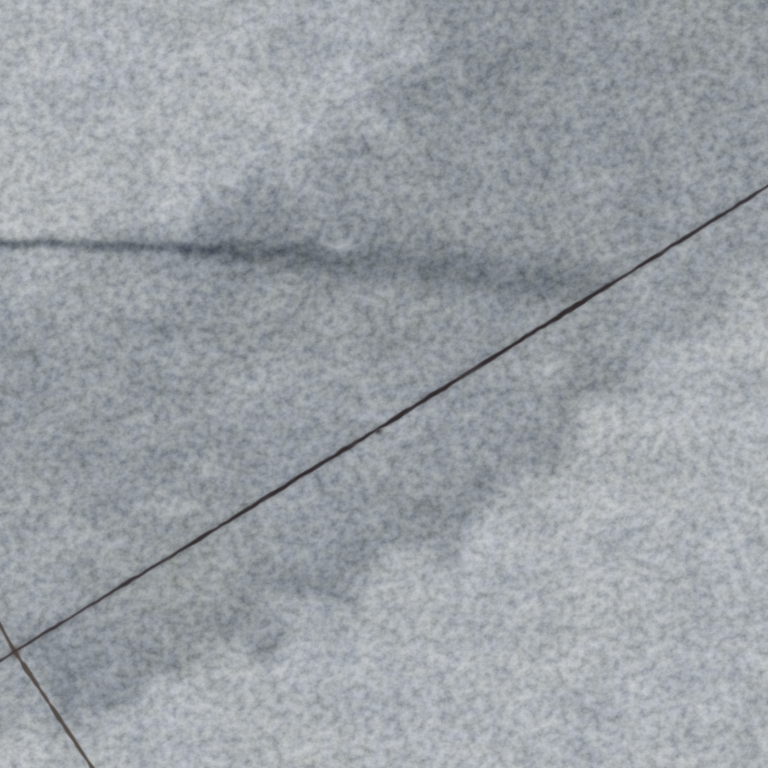
Write a Shadertoy shader that draws this texture.

```glsl
// Weathered grey stone slab: fine grain, broad stains, a smeared streak and dark joints.

const vec3 STONE_TINT = vec3(-0.017, 0.003, 0.022);
const vec3 JOINT_COLOR = vec3(0.18, 0.155, 0.165);
const vec3 BRANCH_COLOR = vec3(0.29, 0.26, 0.24);
const float LIGHT_STONE = 0.690;
const float UPPER_STAIN = 0.100;
const float LOWER_STAIN = 0.085;
const float MOTTLE_AMOUNT = 0.095;
const float GRAIN_SCALE = 82.0;
const float GRAIN_AMOUNT = 0.205;
const float GRAIN_PITTING = 0.45;
const float GRAIN_ANGLE = 0.35;
const float GRAIN_STRETCH = 1.12;
const float JOINT_START = 0.140;
const float JOINT_SLOPE = 0.618;
const float JOINT_WIDTH = 0.0024;
const float JOINT_SOFTNESS = 0.0020;
const vec2 JUNCTION = vec2(0.0195, 0.151);

vec2 gradientAt(vec2 cell) {
    vec3 p = fract(vec3(cell.xyx) * vec3(0.1031, 0.1030, 0.0973));
    p += dot(p, p.yzx + 33.33);
    float angle = 6.2832 * fract((p.x + p.y) * p.z);
    return vec2(cos(angle), sin(angle));
}

float gradientNoise(vec2 p) {
    vec2 i = floor(p), f = fract(p);
    vec2 u = f * f * f * (f * (f * 6.0 - 15.0) + 10.0);
    vec2 e = vec2(1.0, 0.0);
    float low = mix(dot(gradientAt(i), f), dot(gradientAt(i + e.xy), f - e.xy), u.x);
    float high = mix(dot(gradientAt(i + e.yx), f - e.yx), dot(gradientAt(i + e.xx), f - e.xx), u.x);
    return mix(low, high, u.y);
}

float fbm(vec2 p) {
    float sum = 0.0, amp = 0.6;
    for (int i = 0; i < 3; i++) {
        sum += amp * gradientNoise(p);
        p = mat2(1.6, 1.2, -1.2, 1.6) * p + 7.3;
        amp *= 0.55;
    }
    return sum;
}

float blob(vec2 p, vec2 center, vec2 radius) {
    vec2 q = (p - center) / radius;
    return exp(-dot(q, q));
}

float segmentDistance(vec2 p, vec2 a, vec2 b) {
    vec2 d = b - a;
    return length(p - a - d * clamp(dot(p - a, d) / dot(d, d), 0.0, 1.0));
}

// Height of the diagonal joint, sagging slightly in the middle
float jointHeight(float x) {
    return JOINT_START + JOINT_SLOPE * x - 0.010 * x * (1.0 - x);
}

// Large areas of light and stained stone
float stoneTone(vec2 p) {
    vec2 q = p + 0.085 * vec2(fbm(p * 11.0), fbm(p * 11.0 + 31.0));
    float below = jointHeight(p.x) - p.y;
    float softBelow = jointHeight(q.x) - q.y;

    float lightCorner = smoothstep(-0.05, 0.06, q.y - 0.70 - 0.6 * (q.x - 0.25))
                      * smoothstep(0.58, 0.47, q.x) * smoothstep(0.67, 0.71, q.y);
    float upper = UPPER_STAIN * (1.0 - lightCorner);
    upper -= 0.070 * blob(q, vec2(0.02, 0.64), vec2(0.18, 0.045));
    upper -= 0.045 * blob(q, vec2(0.02, 0.26), vec2(0.14, 0.10));
    upper -= 0.040 * blob(q, vec2(0.40, 0.50), vec2(0.13, 0.05));
    upper += 0.035 * blob(q, vec2(0.32, 0.71), vec2(0.12, 0.05));
    upper += 0.030 * blob(q, vec2(0.62, 0.92), vec2(0.12, 0.10));
    upper += 0.050 * blob(q, vec2(0.41, 0.96), vec2(0.04, 0.035));

    float reach = 0.10 + 0.10 * sin(3.1416 * clamp(p.x, 0.0, 1.0));
    float rim = (softBelow - reach + 0.045) / 0.05;
    float lower = LOWER_STAIN * smoothstep(reach + 0.03, reach - 0.04, softBelow);
    lower += 0.045 * exp(-rim * rim) * smoothstep(0.95, 0.70, p.x);
    lower += 0.025 * blob(q, vec2(0.10, 0.10), vec2(0.05, 0.08));
    lower *= smoothstep(0.0, 0.025, p.x - mix(0.12, JUNCTION.x, p.y / JUNCTION.y)) * 0.5 + 0.5;

    return LIGHT_STONE - mix(upper, lower, smoothstep(-0.004, 0.004, below));
}

// Dark streak: sharp at the left, spreading into a haze towards the joint
float streak(vec2 p) {
    float center = 0.684 - 0.010 * p.x - 0.085 * p.x * p.x;
    float spread = mix(0.0070, 0.034, smoothstep(0.15, 0.70, p.x));
    float d = (p.y - center + 0.012 * fbm(p * vec2(9.0, 24.0))) / spread;
    float strength = mix(0.19, 0.105, smoothstep(0.2, 0.5, p.x)) * smoothstep(0.88, 0.74, p.x);
    float haze = 0.040 * blob(p, vec2(0.38, 0.66), vec2(0.17, 0.035));
    float faint = 0.06 * blob(p, vec2(0.24, 0.572), vec2(0.07, 0.008));
    return strength * exp(-d * d) + haze + faint;
}

void mainImage(out vec4 fragColor, in vec2 fragCoord) {
    vec2 p = fragCoord / iResolution.xy;
    float soft = max(JOINT_SOFTNESS, 0.7 / iResolution.y);

    // Stone, stains and pale inclusions
    float above = step(jointHeight(p.x), p.y);
    float tone = stoneTone(p) + MOTTLE_AMOUNT * fbm(p * vec2(15.0, 19.0) + 4.0);
    tone -= streak(p) * above;
    tone += 0.14 * blob(p, vec2(0.440, 0.678), vec2(0.024, 0.014));
    tone += 0.09 * blob(p, vec2(0.716, 0.516), vec2(0.014, 0.018));
    tone += 0.08 * blob(p, vec2(0.234, 0.339), vec2(0.022, 0.012));

    // Fine pitted grain with a faint shift between cool and warm
    float c = cos(GRAIN_ANGLE), s = sin(GRAIN_ANGLE);
    vec2 g = vec2(c * p.x + s * p.y, GRAIN_STRETCH * (c * p.y - s * p.x));
    float grain = fbm(g * GRAIN_SCALE);
    tone += GRAIN_AMOUNT * (grain - GRAIN_PITTING * grain * grain);
    float warmth = gradientNoise(p * 60.0 + 17.0) + 0.6 * gradientNoise(p * 6.0 + 3.0);
    vec3 color = tone + STONE_TINT * (1.0 + 1.6 * (0.65 - tone));
    color += vec3(0.010, 0.006, -0.020) * warmth;

    // Joints with soft ragged edges, thinner towards both ends
    float wobble = 0.0014 * gradientNoise(p * 28.0) + 0.0014 * gradientNoise(p * 75.0);
    float d = abs(p.y - jointHeight(p.x) + wobble) / sqrt(1.0 + JOINT_SLOPE * JOINT_SLOPE);
    float core = smoothstep(0.05, 0.40, p.x) * smoothstep(1.10, 0.75, p.x);
    float width = JOINT_WIDTH * mix(0.75, 1.0, core) + 0.0016 * gradientNoise(p * 26.0 + 9.0);
    float wear = 1.0 - 0.35 * max(0.0, gradientNoise(p * 38.0 + 5.0));
    float joint = smoothstep(width + soft, width - soft, d) * mix(0.80, 0.96, core) * wear;
    joint = max(joint, 0.7 * blob(p, vec2(0.492, 0.439), vec2(0.005, 0.004)));
    float b = min(segmentDistance(p, vec2(-0.01, 0.204), JUNCTION),
                  segmentDistance(p, JUNCTION, vec2(0.127, -0.01)));
    float branch = smoothstep(0.0024 + soft, 0.0024 - soft, b + wobble) * 0.88;
    color *= 1.0 - 0.14 * exp(-d * d / 0.00003);
    color = mix(color, BRANCH_COLOR, branch);
    color = mix(color, JOINT_COLOR, joint);
    color = mix(color, BRANCH_COLOR, 0.6 * blob(p, JUNCTION, vec2(0.008)));

    fragColor = vec4(clamp(color, 0.0, 1.0), 1.0);
}
```
